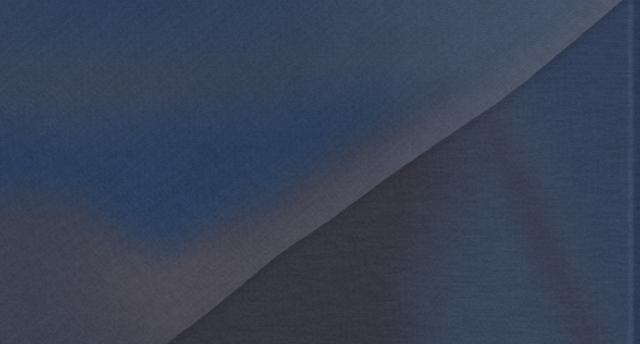
Write a Shadertoy shader that draws this texture.

```glsl
// Two painted canvas planes in dusk blue and warm grey, split by a rising diagonal fold.

float hash(vec2 p) {
    return fract(sin(dot(p, vec2(127.1, 311.7))) * 43758.5453);
}

float valueNoise(vec2 p) {
    vec2 cell = floor(p), f = fract(p);
    f = f * f * (3.0 - 2.0 * f);
    float low = mix(hash(cell), hash(cell + vec2(1, 0)), f.x);
    float high = mix(hash(cell + vec2(0, 1)), hash(cell + vec2(1, 1)), f.x);
    return mix(low, high, f.y);
}

float fbm(vec2 p) {
    float sum = 0.0, amp = 0.5;
    for (int i = 0; i < 4; i++) {
        sum += amp * valueNoise(p);
        p = mat2(1.6, 1.2, -1.2, 1.6) * p + 7.3;
        amp *= 0.5;
    }
    return sum;
}

// Soft elliptical patch
float patchAt(vec2 p, vec2 centre, vec2 radius) {
    vec2 d = (p - centre) / radius;
    return exp(-dot(d, d));
}

float bump(float x, float centre, float width) {
    float d = (x - centre) / width;
    return exp(-d * d);
}

vec2 rotate(vec2 p, float a) {
    return mat2(cos(a), -sin(a), sin(a), cos(a)) * p;
}

// Height of the fold, a slightly bowed diagonal
float foldHeight(float x) {
    return (x - 0.26) * 1.408 + 0.012 * bump(x, 0.43, 0.06) - 0.027 * bump(x, 0.80, 0.13);
}

// Lower border of the deep blue band: it dips, then climbs beside the fold
float bandFloor(float x) {
    float dip = 0.42 - 0.15 * smoothstep(0.08, 0.28, x);
    float climb = 0.29 + (x - 0.28) * 1.06;
    return max(dip, climb);
}

vec3 upperPlane(vec2 uv, float aboveFold, float wander) {
    vec3 slate = vec3(0.22, 0.27, 0.355);
    vec3 deepBlue = vec3(0.165, 0.245, 0.365);
    vec3 coolGrey = vec3(0.24, 0.255, 0.315);
    vec3 warmGrey = vec3(0.305, 0.295, 0.335);
    vec3 mist = vec3(0.27, 0.325, 0.415);

    // Hazy upper sky
    vec3 col = mix(slate, mist, 0.85 * smoothstep(0.4, 0.88, uv.x));
    col = mix(col, vec3(0.175, 0.25, 0.365), 0.9 * patchAt(uv, vec2(0.18, 1.02), vec2(0.3, 0.19)));
    col = mix(col, vec3(0.23, 0.26, 0.325), 0.6 * patchAt(uv, vec2(0.2, 0.76), vec2(0.2, 0.08)));

    // Blue band with long soft borders
    float y = uv.y + wander * 0.08;
    float bottom = bandFloor(uv.x);
    float top = 0.65 + 0.12 * uv.x;
    float band = (1.0 - smoothstep(top - 0.13, top + 0.1, y)) * (1.0 - smoothstep(0.56, 0.75, uv.x));
    col = mix(col, deepBlue, 0.95 * band);

    // Grey ground, warmest beside the foot of the fold
    float ground = 1.0 - smoothstep(bottom - 0.1, bottom + 0.11, y);
    vec3 earth = mix(coolGrey, warmGrey, patchAt(uv, vec2(0.29, 0.16), vec2(0.15, 0.2)));
    col = mix(col, earth, ground * (1.0 - smoothstep(0.62, 0.8, uv.x)));

    // Pale rim following the fold, cooler towards the top
    vec3 pale = mix(vec3(0.305, 0.3, 0.345), vec3(0.31, 0.335, 0.405), smoothstep(0.4, 0.85, uv.x));
    float rim = 1.0 - smoothstep(0.0, mix(0.24, 0.13, uv.x), aboveFold);
    return mix(col, pale, 0.85 * rim * smoothstep(0.2, 0.5, uv.x));
}

vec3 lowerPlane(vec2 uv, float wander) {
    vec3 shade = vec3(0.215, 0.215, 0.26);
    vec3 steel = vec3(0.225, 0.275, 0.36);
    vec3 brown = vec3(0.225, 0.235, 0.3);

    // Dark fold shadow opening into a steel blue wedge
    float wedgeX = 0.645 + 0.13 * uv.y;
    vec3 col = mix(shade, steel, smoothstep(-0.08, 0.08, uv.x - wedgeX + wander * 0.04));
    col = mix(col, vec3(0.21, 0.24, 0.325), 0.6 * smoothstep(0.55, 0.95, uv.y));

    // Leaning brown streak and bluer right side
    float streakX = 0.92 - 0.24 * uv.y;
    float streak = bump(uv.x, streakX, 0.032) * (1.0 - smoothstep(0.6, 0.75, uv.y));
    col = mix(col, brown, 0.7 * streak);
    col = mix(col, vec3(0.195, 0.25, 0.355), 0.65 * smoothstep(0.02, 0.12, uv.x - streakX));

    // Turned right border
    col += vec3(0.03, 0.04, 0.05) * bump(uv.x, 0.985, 0.004);
    return mix(col, vec3(0.17, 0.22, 0.325), 0.8 * smoothstep(0.987, 0.994, uv.x));
}

// Thread relief: irregular slubs running along x
float weave(vec2 p) {
    return valueNoise(p * vec2(22.0, 150.0)) + 0.6 * valueNoise(p * vec2(60.0, 240.0)) - 0.8;
}

void mainImage(out vec4 fragColor, in vec2 fragCoord) {
    vec2 uv = fragCoord / iResolution.xy;
    vec2 p = fragCoord / iResolution.y;
    float wander = fbm(p * 5.0) - 0.47;
    float aboveFold = uv.y - foldHeight(uv.x) + 0.003 * (valueNoise(p * 30.0) - 0.5);
    float side = smoothstep(-0.004, 0.004, aboveFold);

    vec3 lower = lowerPlane(uv, wander) * (1.0 - 0.1 * bump(aboveFold, 0.0, 0.025));
    lower *= 1.0 + 0.075 * weave(p);
    vec3 upper = upperPlane(uv, aboveFold, wander);
    upper *= 1.0 + 0.045 * weave(rotate(p, 0.65)) + 0.035 * weave(rotate(p, -0.9));

    // Mottled paint and fine grain
    vec3 col = mix(lower, upper, side) * (1.0 + 0.06 * wander);
    col += 0.032 * (valueNoise(p * 230.0) - 0.5);
    fragColor = vec4(col, 1.0);
}
```
